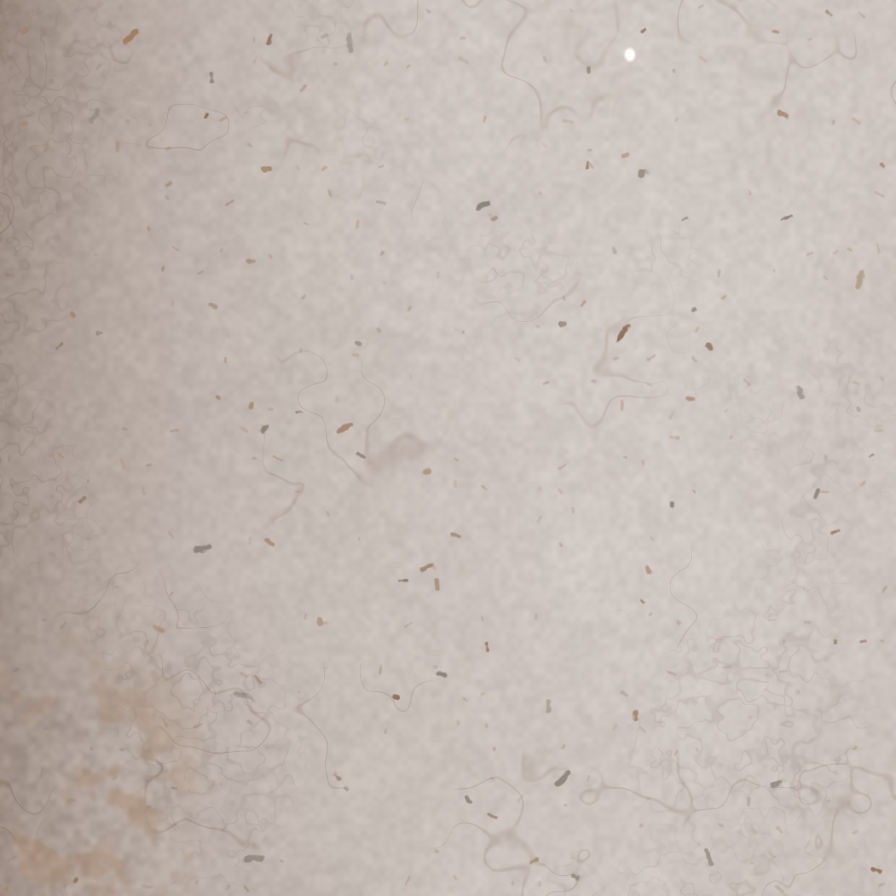
Reproduce this texture procedurally as a WebGL 1 fragment shader.

```glsl
precision highp float;
// Pale, softly lit stone plaster with fine grain, faint fibres and brown flecks.

uniform vec2 u_resolution;

const vec3 LIT_STONE = vec3(0.826, 0.794, 0.774);
const vec3 SHADED_STONE = vec3(0.635, 0.575, 0.540);
const vec3 FLECK_BROWN = vec3(0.50, 0.39, 0.30);
const vec3 FLECK_OCHRE = vec3(0.64, 0.50, 0.36);
const vec3 FLECK_GREY = vec3(0.52, 0.48, 0.44);
const vec3 RUST = vec3(0.66, 0.55, 0.46);

float hash(vec2 p) {
  vec3 q = fract(vec3(p.xyx) * 0.1031);
  q += dot(q, q.yzx + 33.33);
  return fract((q.x + q.y) * q.z);
}

vec2 hash2(vec2 p) {
  return vec2(hash(p), hash(p + 71.7));
}

float noise(vec2 p) {
  vec2 cell = floor(p);
  vec2 f = fract(p);
  f = f * f * (3.0 - 2.0 * f);
  float low = mix(hash(cell), hash(cell + vec2(1.0, 0.0)), f.x);
  float high = mix(hash(cell + vec2(0.0, 1.0)), hash(cell + 1.0), f.x);
  return mix(low, high, f.y);
}

float fbm(vec2 p) {
  float sum = 0.0;
  float weight = 0.5;
  for (int i = 0; i < 4; i++) {
    sum += weight * noise(p);
    p = mat2(1.6, 1.2, -1.2, 1.6) * p + 17.3;
    weight *= 0.5;
  }
  return sum / 0.9375;
}

// Thin winding lines along the middle level of a noise field.
float fibres(vec2 p, float width) {
  vec2 bend = vec2(noise(p * 1.7 + 5.0), noise(p * 1.7 + 43.0));
  float level = abs(noise(p + bend) - 0.5);
  return 1.0 - smoothstep(0.0, width, level);
}

float capsule(vec2 p, vec2 halfAxis) {
  float t = clamp(dot(p, halfAxis) / dot(halfAxis, halfAxis), -1.0, 1.0);
  return length(p - halfAxis * t);
}

// One short, randomly turned fleck in some cells; returns tint and coverage.
vec4 flecks(vec2 uv, float cells, float share, float size, float seed) {
  vec2 cell = floor(uv * cells);
  vec2 id = cell + seed;
  vec2 center = (cell + 0.25 + 0.5 * hash2(id)) / cells;
  vec2 traits = hash2(id + 131.0);
  float angle = 6.2832 * hash(id + 211.0);
  float reach = size * mix(0.3, 1.5, traits.x * traits.x);
  float radius = size * mix(0.28, 0.52, traits.y);
  vec2 halfAxis = reach * vec2(cos(angle), sin(angle));
  float ragged = (noise(uv * 230.0 + seed) - 0.5) * size * 0.5;
  float d = capsule(uv - center, halfAxis) + ragged - radius;
  float cover = 1.0 - smoothstep(-0.0014, 0.0016, d);
  cover *= step(hash(id + 307.0), share) * mix(0.4, 0.9, hash(id + 401.0));
  vec3 tint = mix(FLECK_BROWN, FLECK_OCHRE, traits.y);
  tint = mix(tint, FLECK_GREY, step(0.65, hash(id + 503.0)));
  return vec4(tint, cover);
}

vec3 blend(vec3 base, vec4 layer) {
  return mix(base, layer.rgb, layer.a);
}

// Light falls off towards the left and darkens the upper left corner.
vec3 litStone(vec2 uv) {
  float shade = exp(-4.2 * uv.x);
  shade += 0.22 * exp(-9.0 * length(uv - vec2(0.0, 1.0)));
  shade += 0.10 * smoothstep(0.75, 1.0, uv.x) + 0.08 * (1.0 - smoothstep(0.0, 0.5, uv.y));
  shade += 0.14 * (fbm(uv * 6.0 + 9.0) - 0.5);
  return mix(LIT_STONE, SHADED_STONE, shade);
}

float grain(vec2 uv) {
  float fine = noise(uv * 155.0) + noise(uv.yx * 105.0 + 37.0) - 1.0;
  float soft = fbm(uv * 48.0 + 81.0) - 0.5;
  return 0.030 * fine + 0.034 * soft;
}

void main() {
  vec2 uv = gl_FragCoord.xy / u_resolution;
  vec3 color = litStone(uv) + grain(uv);

  // Worn patches gather short fibres and mottling.
  float worn = smoothstep(0.48, 0.70, fbm(uv * 4.5 + 23.0));
  color -= vec3(0.040, 0.042, 0.043) * worn * fibres(uv * 62.0, 0.14);
  float strand = fibres(uv * 17.0 + 60.0, 0.035) * smoothstep(0.56, 0.72, noise(uv * 9.0 + 14.0));
  color -= vec3(0.050, 0.060, 0.070) * strand;

  // Rusty stains in the lower left.
  float corner = 1.0 - smoothstep(0.06, 0.22, length((uv - vec2(0.07, 0.10)) * vec2(1.0, 0.85)));
  float stain = corner * smoothstep(0.50, 0.68, fbm(uv * 24.0 + 7.0));
  color = mix(color, RUST, 0.6 * stain);
  color += 0.06 * corner * (noise(uv * 115.0 + 19.0) - 0.5);

  color = blend(color, flecks(uv, 12.0, 0.22, 0.0062, 11.0));
  color = blend(color, flecks(uv, 19.0, 0.13, 0.0042, 157.0));
  vec4 faint = flecks(uv, 34.0, 0.20, 0.0032, 293.0);
  color = blend(color, vec4(faint.rgb, 0.4 * faint.a));

  // A single bright glint near the top.
  float glint = length((uv - vec2(0.703, 0.939)) * vec2(1.0, 0.8));
  color += 0.22 * (1.0 - smoothstep(0.003, 0.008, glint)) + 0.03 * exp(-90.0 * glint);

  gl_FragColor = vec4(clamp(color, 0.0, 1.0), 1.0);
}
```
